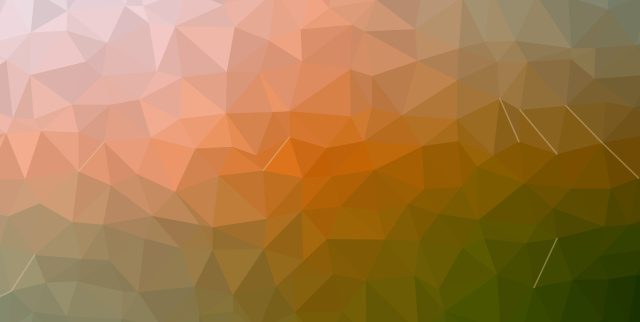
A WebGL 2 fragment shader for this background:

```glsl
#version 300 es
precision highp float;
uniform vec2 u_resolution;
out vec4 outColor;

#define GRID vec2(17.0, 9.0)
#define JITTER 0.36
#define FACET_CONTRAST 0.055
#define SEAM_RARITY 0.965
#define SEAM_STRENGTH 0.4

float hash(vec2 p) {
    vec3 q = fract(vec3(p.xyx) * 0.1031);
    q += dot(q, q.yzx + 33.33);
    return fract((q.x + q.y) * q.z);
}

float cross2(vec2 a, vec2 b) { return a.x * b.y - a.y * b.x; }

// Piecewise linear blend of five evenly spaced colours
vec3 ramp(float t, vec3 a, vec3 b, vec3 c, vec3 d, vec3 e) {
    float s = clamp(t, 0.0, 1.0) * 4.0;
    vec3 color = mix(a, b, clamp(s, 0.0, 1.0));
    color = mix(color, c, clamp(s - 1.0, 0.0, 1.0));
    color = mix(color, d, clamp(s - 2.0, 0.0, 1.0));
    return mix(color, e, clamp(s - 3.0, 0.0, 1.0));
}

// Lilac to orange to green colour field, over the unit canvas
vec3 gradient(vec2 p) {
    vec3 bottom = ramp(p.x, vec3(0.53, 0.55, 0.44), vec3(0.52, 0.48, 0.33),
        vec3(0.46, 0.36, 0.03), vec3(0.27, 0.32, 0.0), vec3(0.08, 0.17, 0.0));
    vec3 lower = ramp(p.x, vec3(0.64, 0.58, 0.44), vec3(0.62, 0.50, 0.33),
        vec3(0.60, 0.38, 0.03), vec3(0.36, 0.34, 0.0), vec3(0.19, 0.24, 0.0));
    vec3 middle = ramp(p.x, vec3(0.92, 0.64, 0.51), vec3(0.89, 0.57, 0.42),
        vec3(0.82, 0.40, 0.02), vec3(0.57, 0.37, 0.0), vec3(0.43, 0.28, 0.0));
    vec3 upper = ramp(p.x, vec3(0.90, 0.75, 0.74), vec3(0.91, 0.70, 0.65),
        vec3(0.89, 0.55, 0.37), vec3(0.63, 0.47, 0.28), vec3(0.46, 0.39, 0.22));
    vec3 top = ramp(p.x, vec3(0.90, 0.85, 0.88), vec3(0.90, 0.79, 0.81),
        vec3(0.90, 0.61, 0.49), vec3(0.63, 0.57, 0.45), vec3(0.47, 0.50, 0.42));
    return ramp(p.y, bottom, lower, middle, upper, top);
}

// Mesh vertex displaced from its lattice point
vec2 vertex(vec2 id) {
    vec2 offset = vec2(hash(id + 17.3), hash(id + 71.9)) - 0.5;
    return id + 2.0 * JITTER * offset;
}

// Distance inside the line through a and b
float edgeDistance(vec2 p, vec2 a, vec2 b) {
    return cross2(b - a, p - a) / max(length(b - a), 1e-4);
}

float segmentDistance(vec2 p, vec2 a, vec2 b) {
    vec2 ab = b - a;
    float t = clamp(dot(p - a, ab) / max(dot(ab, ab), 1e-4), 0.0, 1.0);
    return length(p - a - ab * t);
}

// Flat facet colour in rgb, weighted by its smooth coverage in a
vec4 facet(vec2 p, vec2 a, vec2 b, vec2 c, float pixel, float seed) {
    float winding = sign(cross2(b - a, c - a));
    float inside = min(winding * edgeDistance(p, a, b),
        min(winding * edgeDistance(p, b, c), winding * edgeDistance(p, c, a)));
    float coverage = clamp(0.5 + inside / pixel, 0.0, 1.0);
    vec3 color = gradient((a + b + c) / (3.0 * GRID));
    color *= 1.0 + FACET_CONTRAST * (2.0 * seed - 1.0);
    return vec4(color, 1.0) * coverage;
}

void main() {
    vec2 p = gl_FragCoord.xy / u_resolution * GRID;
    float pixel = GRID.y / u_resolution.y;
    vec2 home = floor(p);
    vec4 sum = vec4(0.0);
    float seam = 0.0;

    // Each displaced cell is split along its shorter diagonal
    for (int j = -1; j <= 1; j++) {
        for (int i = -1; i <= 1; i++) {
            vec2 id = home + vec2(i, j);
            vec2 a = vertex(id);
            vec2 b = vertex(id + vec2(1.0, 0.0));
            vec2 c = vertex(id + vec2(1.0, 1.0));
            vec2 d = vertex(id + vec2(0.0, 1.0));
            bool rising = distance(a, c) < distance(b, d);
            vec2 from = rising ? a : b;
            vec2 to = rising ? c : d;
            vec2 left = rising ? d : a;
            vec2 right = rising ? b : c;
            sum += facet(p, from, to, left, pixel, hash(id + 5.1));
            sum += facet(p, from, to, right, pixel, hash(id + 43.7));

            // A few facets meet in a pale hairline
            float chosen = step(SEAM_RARITY, hash(id + 91.3));
            float line = 1.0 - smoothstep(0.0, 0.025 + pixel * 0.5, segmentDistance(p, from, to));
            seam = max(seam, chosen * line);
        }
    }

    vec3 color = sum.rgb / max(sum.a, 1e-3);
    color = mix(color, vec3(0.90, 0.80, 0.62), seam * SEAM_STRENGTH);
    outColor = vec4(clamp(color, 0.0, 1.0), 1.0);
}
```
